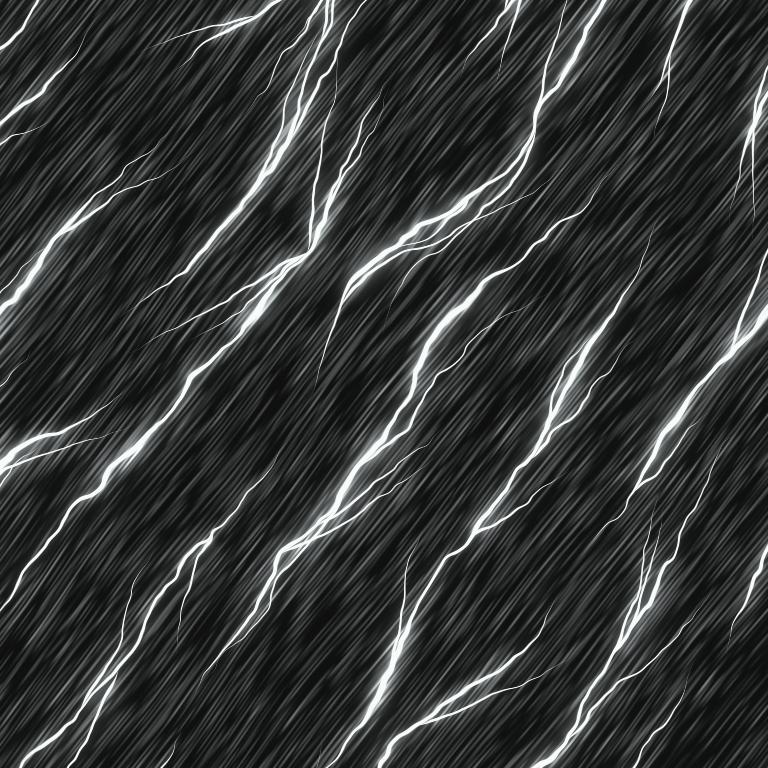
This pattern is drawn by a Shadertoy shader. Its source:

```glsl
// Slanted lightning bolts with thin branches and soft glow over fine driving rain.

const vec3 STORM_TINT = vec3(0.965, 1.0, 1.0);
const vec3 BOLT_WHITE = vec3(0.97, 0.99, 0.985);
const float BOLT_ANGLE = 0.95;
const float RAIN_ANGLE = 0.91;
const float LANE_WIDTH = 0.125;
const float BOLT_LENGTH = 0.95;
const float MAX_HALF_WIDTH = 0.0052;
const float GLOW_RADIUS = 0.014;

float hash(vec2 p) {
    return fract(sin(dot(p, vec2(127.1, 311.7))) * 43758.5453);
}

// Smooth one-dimensional noise in -1..1, one curve per seed.
float wave(float y, float seed) {
    float i = floor(y), f = fract(y);
    f = f * f * (3.0 - 2.0 * f);
    return mix(hash(vec2(i, seed)), hash(vec2(i + 1.0, seed)), f) * 2.0 - 1.0;
}

// x runs across the given direction, y along it.
vec2 slant(vec2 p, float angle) {
    float c = cos(angle), s = sin(angle);
    return vec2(p.x * s - p.y * c, p.x * c + p.y * s);
}

// Broad course of a bolt.
float bend(float y, float seed) {
    return 0.046 * wave(y * 3.7, seed) + 0.013 * wave(y * 9.0, seed + 3.1);
}

// Small kinks of a bolt.
float kink(float y, float seed) {
    return 0.0065 * wave(y * 27.0, seed + 5.3) + 0.0022 * wave(y * 75.0, seed + 7.7);
}

// Core and glow of one strand; kinks fade with distance to keep the glow smooth.
vec2 strand(float x, float kinks, float steepness, float halfWidth, float pixel) {
    float d = abs(x - kinks * exp(-abs(x) / 0.015)) * steepness;
    float core = 1.0 - smoothstep(halfWidth - pixel, halfWidth + pixel, d);
    core *= min(1.0, halfWidth / (0.6 * pixel));
    float strength = min(1.0, 1.3 * halfWidth / MAX_HALF_WIDTH);
    return vec2(core, strength * exp(-max(d - halfWidth, 0.0) / GLOW_RADIUS));
}

vec2 screenBlend(vec2 a, vec2 b) {
    return 1.0 - (1.0 - a) * (1.0 - b);
}

// One bolt of a lane with three forks and one strand that rejoins it.
vec2 bolt(vec2 q, float lane, float pixel) {
    float along = q.y / BOLT_LENGTH + hash(vec2(lane, 4.0));
    float t = fract(along);
    float seed = lane * 17.0 + floor(along) * 5.7;
    float center = (lane + 0.5 + 0.3 * (hash(vec2(seed, 8.0)) - 0.5)) * LANE_WIDTH;
    float course = bend(q.y, seed);
    float slope = (bend(q.y + 0.004, seed) - course) / 0.004;
    float steepness = inversesqrt(1.0 + slope * slope);
    float x = q.x - center - course;
    float kinks = kink(q.y, seed);

    float taper = smoothstep(0.0, 0.22, t) * (1.0 - smoothstep(0.72, 1.0, t));
    float swell = 0.68 + 0.32 * wave(q.y * 16.0, seed + 9.0);
    float size = mix(0.7, 1.1, hash(vec2(seed, 2.0)));
    vec2 light = strand(x, kinks, steepness, MAX_HALF_WIDTH * taper * swell * size, pixel);

    for (int k = 0; k < 4; k++) {
        vec2 key = vec2(seed, 20.0 + float(k) * 3.0);
        float span = mix(0.14, 0.36, hash(key));
        float way = hash(key + 0.7) < 0.6 ? 1.0 : -1.0;
        float side = hash(key + 1.3) < 0.5 ? 1.0 : -1.0;
        float root = mix(0.12, 0.8, hash(key + 1.9));
        float s = way * (t - root) * BOLT_LENGTH / span;
        if (s < 0.0 || s > 1.0) continue;
        float fork = span * s * mix(0.16, 0.36, hash(key + 2.3));
        float loop = 0.015 * sin(3.14159 * s);
        float shift = side * (k == 3 ? loop : fork);
        float ownKinks = mix(kinks, kink(q.y, seed + key.y), min(1.0, s * 4.0));
        float halfWidth = 0.0027 * (1.0 - s) * smoothstep(0.0, 0.12, s) * sqrt(taper);
        light = screenBlend(light, strand(x - shift, ownKinks, steepness, halfWidth, pixel));
    }
    return light;
}

// Thin dashes in columns, each with its own position and rhythm.
float dashes(vec2 q, float columns, float rhythm, float seed) {
    float id = floor(q.x * columns);
    float shift = 0.3 * (hash(vec2(id, seed)) - 0.5);
    float profile = 1.0 - smoothstep(0.0, 0.5, abs(fract(q.x * columns) - 0.5 - shift));
    float y = q.y * rhythm + 40.0 * hash(vec2(id, seed + 1.0));
    return profile * smoothstep(-0.35, 0.95, wave(y, id + seed * 31.0));
}

float rain(vec2 p) {
    vec2 q = slant(p, RAIN_ANGLE);
    q.x += 0.004 * wave(q.y * 6.0, 2.0) + 0.003 * sin(q.x * 23.0 + q.y * 9.0);
    float fine = dashes(q, 210.0, 24.0, 1.0) + dashes(q + 0.37, 157.0, 17.0, 2.0);
    float bright = dashes(slant(p, RAIN_ANGLE - 0.05), 95.0, 21.0, 3.0);
    return 0.06 + 0.21 * fine + 0.15 * bright * bright;
}

void mainImage(out vec4 fragColor, in vec2 fragCoord) {
    vec2 p = fragCoord / iResolution.y;
    float pixel = 0.8 / iResolution.y;
    vec2 q = slant(p, BOLT_ANGLE);

    // Gather light from the neighbouring lanes.
    vec2 light = vec2(0.0);
    float lane = floor(q.x / LANE_WIDTH);
    for (int i = -2; i <= 2; i++) {
        light = screenBlend(light, bolt(q, lane + float(i), pixel));
    }

    float gray = rain(p) * (1.0 + 0.6 * light.y) + 0.42 * light.y * light.y;
    vec3 color = mix(gray * STORM_TINT, BOLT_WHITE, light.x);
    fragColor = vec4(color, 1.0);
}
```
